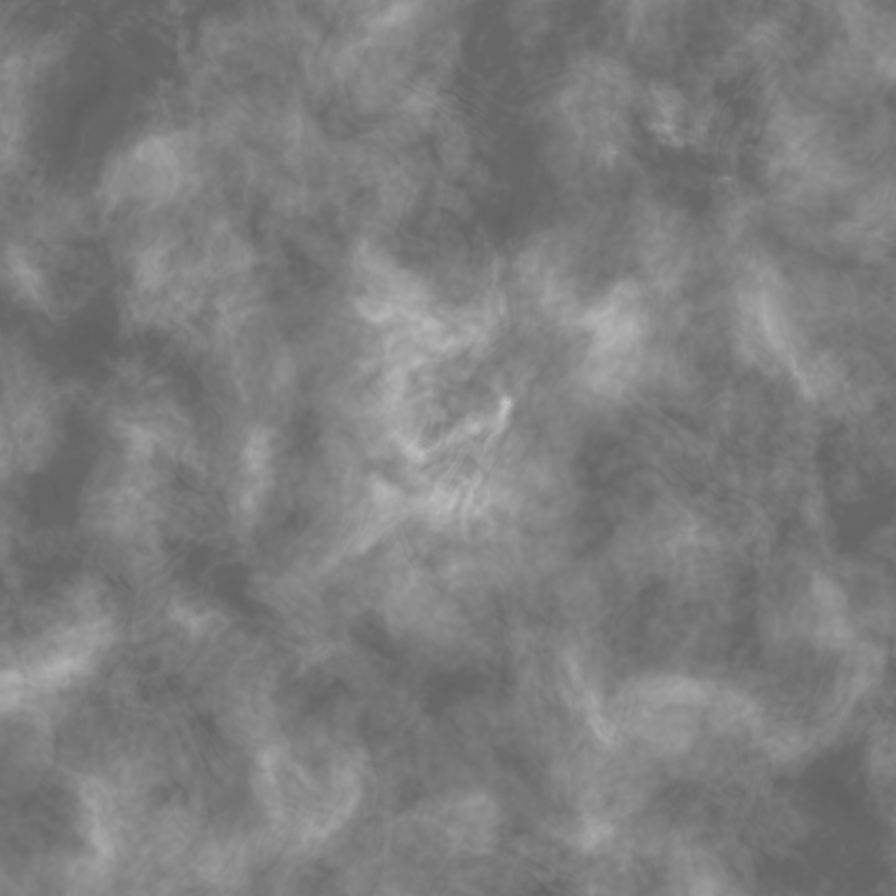
A WebGL 1 fragment shader for this texture:

```glsl
precision highp float;
// Soft grey smoke: billowing clouds, faint strands, a dark lane and a creased bright core.
uniform vec2 u_resolution;

const float TAU = 6.2831853;

float hash(vec2 cell) {
  vec3 q = fract(cell.xyx * 0.1031);
  q += dot(q, q.yzx + 33.33);
  return fract((q.x + q.y) * q.z);
}

float slope(vec2 cell, vec2 offset) {
  float angle = TAU * hash(cell);
  return dot(vec2(cos(angle), sin(angle)), offset);
}

// Gradient noise, roughly -0.7 to 0.7
float noise(vec2 p) {
  vec2 i = floor(p), f = p - i;
  vec2 s = f * f * f * (f * (f * 6.0 - 15.0) + 10.0);
  vec2 e = vec2(1.0, 0.0);
  float low = mix(slope(i, f), slope(i + e, f - e), s.x);
  float high = mix(slope(i + e.yx, f - e.yx), slope(i + 1.0, f - 1.0), s.x);
  return mix(low, high, s.y);
}

float fbm(vec2 p, float gain) {
  mat2 turn = mat2(1.6, 1.2, -1.2, 1.6);
  float sum = 0.0, amplitude = 1.0;
  for (int k = 0; k < 5; k++) {
    sum += amplitude * noise(p);
    p = turn * p + 17.3;
    amplitude *= gain;
  }
  return sum;
}

vec2 warp(vec2 p, float scale, float amount) {
  vec2 q = p * scale + 40.0;
  return p + amount * vec2(fbm(q, 0.5), fbm(q + 31.7, 0.5));
}

float glow(vec2 p, vec2 center, vec2 radius) {
  vec2 d = (p - center) / radius;
  return exp(-dot(d, d));
}

// Soft crease from a to b, fading towards b
float crease(vec2 p, vec2 a, vec2 b, float width) {
  vec2 ab = b - a;
  float t = clamp(dot(p - a, ab) / dot(ab, ab), 0.0, 1.0);
  float d = length(p - a - ab * t) / width;
  return exp(-d * d) * (1.0 - 0.4 * t);
}

// Short bent strands along one direction, gathered in patches
float strands(vec2 p, float angle, float density) {
  vec2 q = warp(p, 6.0, 0.07);
  vec2 along = vec2(cos(angle), sin(angle));
  vec2 r = vec2(dot(q, along), dot(q, vec2(-along.y, along.x)));
  float lines = noise(r * vec2(0.22, 1.0) * density) + 0.7 * noise(r * vec2(0.4, 1.9) * density + 8.0);
  return lines * smoothstep(-0.35, 0.35, noise(p * 6.0 + angle * 9.0));
}

float clouds(vec2 p) {
  vec2 q = warp(p, 4.0, 0.05);
  float broad = noise(q * 2.6 + 5.0);
  float billows = fbm(q * vec2(8.0, 7.0) + 21.0, 0.56);
  float crest = max(billows, 0.0);
  return 0.06 * broad + 0.15 * billows + 0.11 * crest * crest;
}

float darkLane(vec2 p) {
  float rise = max(p.y - 0.48, 0.0);
  float d = (p.x - 0.085 - 0.48 * rise * rise) / 0.036;
  return exp(-d * d) * smoothstep(0.38, 0.56, p.y);
}

// Bright heart with folds and nested arcs above it
float core(vec2 p) {
  vec2 q = warp(p, 14.0, 0.018);
  vec2 tip = vec2(0.56, 0.547), bend = vec2(0.47, 0.487);
  float folds = crease(q, tip, bend, 0.007);
  folds += 0.9 * crease(q, bend, vec2(0.43, 0.52), 0.011);
  folds += 0.7 * crease(q, tip, vec2(0.52, 0.4), 0.007);
  folds += 0.7 * crease(q, tip, vec2(0.555, 0.585), 0.007);
  folds += 0.8 * crease(q, vec2(0.43, 0.445), vec2(0.5, 0.43), 0.011);
  folds += 0.7 * crease(q, vec2(0.43, 0.43), vec2(0.36, 0.36), 0.01);
  float halo = glow(p, vec2(0.465, 0.495), vec2(0.11, 0.12));
  float arcs = sin(290.0 * length((q - vec2(0.485, 0.53)) * vec2(0.75, 1.1)));
  arcs *= glow(p, vec2(0.465, 0.58), vec2(0.09, 0.055));
  float wisps = 1.0 - 3.0 * abs(noise(q * vec2(26.0, 20.0)));
  return 0.1 * folds + halo * (0.085 + 0.045 * wisps + 0.09 * strands(p, 0.85, 55.0)) + 0.018 * arcs;
}

float sparks(vec2 p) {
  vec2 q = warp(p, 26.0, 0.025);
  float spots = glow(q, vec2(0.75, 0.85), vec2(0.019, 0.015));
  spots += 0.8 * glow(q, vec2(0.685, 0.83), vec2(0.012, 0.014));
  spots += 0.5 * glow(q, vec2(0.805, 0.795), vec2(0.018, 0.01));
  return spots * (0.14 + 0.16 * noise(p * 75.0));
}

void main() {
  vec2 p = gl_FragCoord.xy / u_resolution;
  float shade = 0.483 + clouds(p);
  shade += 0.032 * strands(p, 1.35, 50.0) + 0.032 * strands(p + 3.0, 2.5, 55.0);
  shade += 0.025 * strands(p + 7.0, 0.5, 60.0) + 0.02 * noise(p * 90.0);
  shade -= 0.06 * darkLane(warp(p, 6.0, 0.025));
  shade += core(p) + sparks(p);
  shade = max(shade, 0.41 + 0.35 * (shade - 0.41));
  gl_FragColor = vec4(vec3(min(shade, 0.82)), 1.0);
}
```
